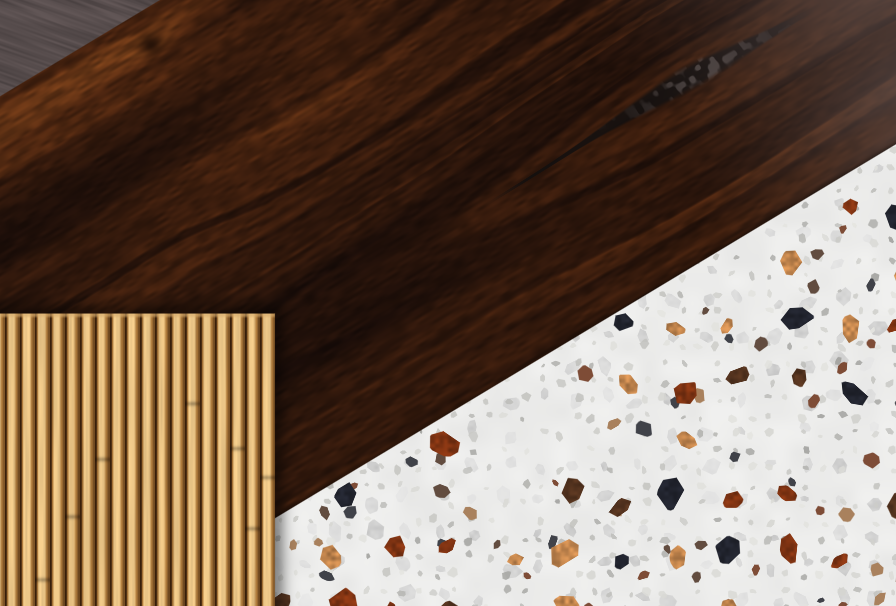
A WebGL 1 fragment shader for this texture:

```glsl
precision highp float;
// Material board: a diagonal dark wood plank over grey cloth and terrazzo,
// with bamboo rods at lower left. Grain is a warped ring field; the stone
// chips are random polygons scattered on jittered grids.
uniform vec2 u_resolution;

float hash(vec2 p) {
  return fract(sin(dot(p, vec2(127.1, 311.7))) * 43758.5453);
}

float noise(vec2 p) {
  vec2 i = floor(p), f = fract(p);
  f = f * f * (3.0 - 2.0 * f);
  return mix(mix(hash(i), hash(i + vec2(1, 0)), f.x),
             mix(hash(i + vec2(0, 1)), hash(i + vec2(1, 1)), f.x), f.y);
}

float bell(float x, float width) {
  return exp(-x * x / (width * width));
}

vec3 clothColor(vec2 p) {
  float weave = noise(vec2(p.x * 35.0 + p.y * 60.0, p.y * 260.0 + p.x * 90.0));
  return vec3(0.34, 0.30, 0.30) * (0.84 + 0.3 * weave);
}

// u runs along the plank and v across it
vec3 woodColor(float u, float v) {
  float s = v - 0.153;
  float warp = 0.07 * (noise(vec2(u * 2.2, v * 5.0)) - 0.5)
             + 0.015 * (noise(vec2(u * 7.0, v * 16.0)) - 0.5);
  float knot = bell(length(vec2((u - 0.69) * 0.6, v - 0.665)), 0.025);

  // Nested arches open to the right around the split
  float ring = sqrt(s * s + 0.0006) + 0.3 * s + warp + 0.035 * knot
             - 0.12 * u * bell(s, 0.13);
  float bands = noise(vec2(ring * 20.0, u * 0.9));
  float fine = noise(vec2(ring * 75.0, u * 1.5));
  float veins = smoothstep(0.62, 0.88, noise(vec2(ring * 42.0 + 9.0, u * 0.7)));

  // Broad light and dark areas
  float gold = bell(v - 0.665, 0.075) * smoothstep(1.05, 0.6, u)
             + 0.75 * bell(v - 0.44, 0.06) * bell(u - 0.85, 0.28)
             + 0.35 * bell(v - 0.34, 0.07) * bell(u - 0.45, 0.25);
  float red = bell(v - 0.06, 0.16) * smoothstep(0.7, 1.3, u)
            + 0.5 * bell(v + 0.07, 0.05);
  float tone = 0.05 + 0.42 * bands + 0.24 * (fine - 0.4) + 0.5 * gold + 0.2 * red;
  tone *= 1.0 - 0.65 * veins;
  tone *= 1.0 - 0.45 * bell(v - 0.53, 0.045) * smoothstep(1.0, 0.6, u);
  vec3 col = mix(vec3(0.085, 0.042, 0.03), vec3(0.36, 0.175, 0.07), clamp(tone * 1.25, 0.0, 1.0));
  col = mix(col, vec3(0.60, 0.35, 0.14), 0.8 * smoothstep(0.55, 1.15, tone));
  col *= 0.78 + 0.4 * noise(vec2(u * 50.0, v * 190.0));
  col = mix(col, vec3(0.10, 0.045, 0.02), 0.8 * bell(length(vec2(u - 0.69, v - 0.665)), 0.018));

  // Charred split with grey fragments
  float splitWidth = 0.003 + 0.02 * bell(u - 1.43, 0.15);
  float split = smoothstep(1.0, 0.5, abs(s + 0.3 * warp) / splitWidth)
              * smoothstep(1.02, 1.12, u) * smoothstep(1.68, 1.58, u);
  float flakes = smoothstep(0.5, 0.8, noise(vec2(u * 110.0, v * 90.0))) * bell(u - 1.45, 0.12);
  col = mix(col, mix(vec3(0.07, 0.06, 0.06), vec3(0.30, 0.28, 0.28), flakes), 0.85 * split);

  // Pale sheen toward the far end
  float sheen = smoothstep(1.3, 1.8, u) * (0.45 + 0.25 * bands);
  return mix(col, vec3(0.40, 0.35, 0.35), sheen);
}

vec3 chipPalette(float k) {
  vec3 col = vec3(0.50, 0.20, 0.07);
  col = mix(col, vec3(0.76, 0.52, 0.30), step(0.36, k));
  col = mix(col, vec3(0.33, 0.20, 0.12), step(0.60, k));
  return mix(col, vec3(0.13, 0.14, 0.18), step(0.74, k));
}

// Coverage of one random polygon per grid cell; id receives the cell
float chip(vec2 p, float cell, float seed, float amount, float px, out vec2 id) {
  vec2 g = p / cell + seed;
  id = floor(g) + seed * 7.0;
  vec2 q = fract(g) - 0.5 - 0.36 * (vec2(hash(id), hash(id + 3.3)) - 0.5);
  float a = 6.283 * hash(id + 5.1);
  q = mat2(cos(a), sin(a), -sin(a), cos(a)) * q;
  q.y *= 1.0 + 0.8 * hash(id + 8.7);
  float d = length(q) * 0.85;
  for (int i = 0; i < 6; i++) {
    float t = 1.047 * (float(i) + 0.6 * hash(id + float(i)));
    d = max(d, dot(q, vec2(cos(t), sin(t))) * (0.85 + 0.4 * hash(id - float(i))));
  }
  d -= 0.13 + 0.15 * hash(id + 12.4);
  return smoothstep(px, -px, d * cell) * step(hash(id + 21.9), amount);
}

vec3 terrazzoColor(vec2 p, float px) {
  vec3 col = vec3(0.925, 0.925, 0.92) + 0.035 * (noise(p * 28.0) - 0.5);
  float mottling = noise(p * 140.0);
  vec2 id;
  float m = chip(p, 0.055, 2.3, 0.75, px, id);
  col = mix(col, vec3(0.74 + 0.16 * hash(id + 1.7)), m * (0.5 + 0.4 * mottling));
  m = chip(p, 0.029, 5.7, 0.65, px, id);
  float grey = mix(0.62, 0.90, sqrt(hash(id + 2.9)));
  col = mix(col, vec3(grey, grey, grey * 0.98), 0.85 * m);
  m = chip(p, 0.048, 11.4, 0.22, px, id);
  col = mix(col, mix(chipPalette(hash(id + 4.2)), vec3(0.48), 0.35), m);
  m = chip(p, 0.094, 17.6, 0.62, px, id);
  return mix(col, chipPalette(hash(id + 6.4)) * (0.8 + 0.4 * mottling), m);
}

vec3 bambooColor(vec2 p) {
  float g = (p.x - 0.0077) / 0.02477;
  float rod = floor(g), x = fract(g);
  float lit = smoothstep(0.04, 0.36, x) * (1.0 - 0.75 * smoothstep(0.52, 0.96, x));
  lit *= 0.82 + 0.25 * hash(vec2(rod, 4.0));
  vec3 col = mix(vec3(0.22, 0.12, 0.04), vec3(0.66, 0.46, 0.22), smoothstep(0.0, 0.45, lit));
  col = mix(col, vec3(0.94, 0.79, 0.54), smoothstep(0.4, 0.9, lit));
  float node = bell(p.y - 0.48 * hash(vec2(rod, 9.0)), 0.004) * step(0.7, hash(vec2(rod, 2.0)));
  col *= 0.93 + 0.12 * noise(vec2(p.x * 300.0, p.y * 9.0)) - 0.25 * node;
  return mix(col, vec3(0.85, 0.68, 0.43), 0.6 * smoothstep(0.474, 0.480, p.y));
}

void main() {
  vec2 p = gl_FragCoord.xy / u_resolution.y;
  float px = 0.8 / u_resolution.y;
  float u = dot(p, vec2(0.8567, 0.5159));
  float v = dot(p, vec2(-0.5159, 0.8567));

  // Stack the layers from back to front
  vec3 col = mix(terrazzoColor(p, px), clothColor(p), step(0.3, v));
  float plank = smoothstep(-px, px, v + 0.110) * smoothstep(px, -px, v - 0.7205);
  vec3 wood = woodColor(u, v) * (1.0 - 0.35 * bell(v + 0.110, 0.006));
  col = mix(col, wood, plank);

  // Rods and their soft contact shadow
  vec2 beyond = p - vec2(0.4537, 0.4826);
  float gap = length(max(beyond, 0.0));
  col *= 1.0 - 0.4 * bell(gap, 0.018);
  float rods = smoothstep(px, -px, max(beyond.x, beyond.y));
  gl_FragColor = vec4(mix(col, bambooColor(p), rods), 1.0);
}
```
